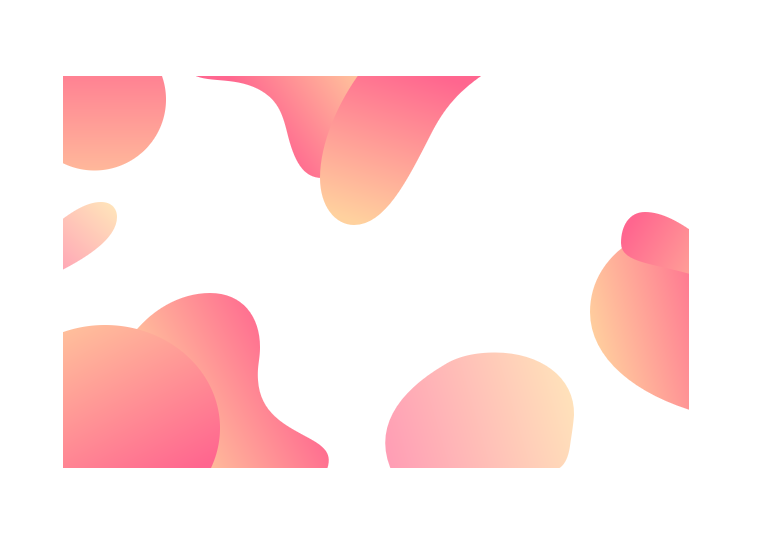
This background is drawn by a WebGL 1 fragment shader. Its source:

```glsl
precision highp float;
// Soft coral and peach blobs, cropped by a rectangular frame on white.
// Each blob is a closed path of cubic curves turned into a signed distance,
// then filled with a two-colour linear gradient and layered back to front.

uniform vec2 u_resolution;

const vec2 CANVAS = vec2(768.0, 534.0);   // layout units, y pointing down
const vec2 FRAME_MIN = vec2(63.0, 76.0);
const vec2 FRAME_MAX = vec2(689.0, 468.0);
const vec3 PAPER = vec3(1.0);
const vec3 PINK = vec3(1.0, 0.40, 0.56);
const vec3 PEACH = vec3(1.0, 0.82, 0.62);
const vec3 PALE_PINK = vec3(1.0, 0.62, 0.71);
const vec3 PALE_CREAM = vec3(1.0, 0.89, 0.73);
const int CURVE_STEPS = 16;

vec2 point;        // position being shaded
float pixel;       // size of one pixel in layout units
vec3 colour;       // layers painted so far
vec2 pen, origin;  // current and first point of the open path
float nearest;     // squared distance to the path
float side;        // -1 inside, +1 outside

// Path building
void begin(vec2 a) {
  pen = a;
  origin = a;
  nearest = 1e6;
  side = 1.0;
}

void line(vec2 b) {
  vec2 e = b - pen;
  vec2 w = point - pen;
  vec2 gap = w - e * clamp(dot(w, e) / max(dot(e, e), 1e-4), 0.0, 1.0);
  nearest = min(nearest, dot(gap, gap));
  // Even-odd rule: each edge crossed to the right flips the side
  if ((pen.y > point.y) != (b.y > point.y)) {
    if (w.x < e.x * w.y / e.y) side = -side;
  }
  pen = b;
}

void curve(vec2 b, vec2 c, vec2 d) {
  vec2 a = pen;
  for (int i = 1; i <= CURVE_STEPS; i++) {
    float t = float(i) / float(CURVE_STEPS);
    float s = 1.0 - t;
    line(s * s * s * a + 3.0 * s * t * (s * b + t * c) + t * t * t * d);
  }
}

// Layering
float coverage(float d) {
  return clamp(0.5 - d / pixel, 0.0, 1.0);
}

void paint(float d, vec3 first, vec3 last, vec2 from, vec2 to) {
  vec2 axis = to - from;
  float t = clamp(dot(point - from, axis) / dot(axis, axis), 0.0, 1.0);
  colour = mix(colour, mix(first, last, t), coverage(d));
}

float closePath() {
  line(origin);
  return side * sqrt(nearest);
}

float ellipse(vec2 centre, vec2 radii) {
  vec2 q = (point - centre) / radii;
  return (dot(q, q) - 1.0) / max(2.0 * length(q / radii), 1e-4);
}

void main() {
  vec2 uv = gl_FragCoord.xy / u_resolution;
  point = vec2(uv.x, 1.0 - uv.y) * CANVAS;
  pixel = CANVAS.y / u_resolution.y;
  colour = PAPER;

  // Top left disc
  paint(ellipse(vec2(94.5, 99.5), vec2(71.5, 71.0)), PINK, PEACH, vec2(95, 27), vec2(95, 215));

  // Top drips, back then front
  begin(vec2(190, 73));
  curve(vec2(206, 84), vec2(232, 76), vec2(258, 89));
  curve(vec2(277, 99), vec2(282, 112), vec2(287, 132));
  curve(vec2(294, 161), vec2(303, 178), vec2(322, 178));
  line(vec2(340, 170));
  line(vec2(375, 70));
  paint(closePath(), PINK, PEACH, vec2(270, 140), vec2(375, 70));

  begin(vec2(362, 70));
  curve(vec2(338, 102), vec2(320, 143), vec2(320, 178));
  curve(vec2(320, 206), vec2(335, 225), vec2(354, 225));
  curve(vec2(385, 225), vec2(407, 181), vec2(430, 136));
  curve(vec2(444, 108), vec2(459, 90), vec2(490, 70));
  paint(closePath(), PINK, PEACH, vec2(425, 72), vec2(375, 228));

  // Pale leaf on the left
  begin(vec2(50, 229));
  curve(vec2(68, 214), vec2(85, 202), vec2(101, 202));
  curve(vec2(112, 202), vec2(117, 209), vec2(117, 217));
  curve(vec2(117, 238), vec2(88, 258), vec2(50, 276));
  paint(closePath(), PALE_PINK, PALE_CREAM, vec2(50, 275), vec2(115, 208));

  // Bottom left wave and the disc over it
  begin(vec2(130, 338));
  curve(vec2(150, 310), vec2(180, 293), vec2(210, 293));
  curve(vec2(243, 293), vec2(260, 317), vec2(260, 347));
  curve(vec2(260, 360), vec2(257, 366), vec2(258, 380));
  curve(vec2(260, 413), vec2(285, 425), vec2(305, 436));
  curve(vec2(324, 446), vec2(334, 453), vec2(326, 472));
  line(vec2(130, 472));
  paint(closePath(), PEACH, PINK, vec2(109, 348), vec2(249, 275));
  paint(ellipse(vec2(105, 428), vec2(115, 103)), PEACH, PINK, vec2(49, 296), vec2(152, 492));

  // Pale pebble at the bottom
  begin(vec2(394, 476));
  curve(vec2(370, 430), vec2(398, 392), vec2(444, 365));
  curve(vec2(458, 356), vec2(476, 352.5), vec2(495, 352.5));
  curve(vec2(540, 352.5), vec2(575, 377), vec2(574, 415));
  curve(vec2(573, 428), vec2(571, 438), vec2(570, 446));
  curve(vec2(568, 459), vec2(564, 468), vec2(553, 471));
  paint(closePath(), PALE_PINK, PALE_CREAM, vec2(385, 445), vec2(575, 390));

  // Right-hand pair, large then small
  begin(vec2(640, 236));
  curve(vec2(605, 255), vec2(590, 283), vec2(590, 312));
  curve(vec2(590, 358), vec2(635, 395), vec2(700, 413));
  line(vec2(700, 236));
  paint(closePath(), PEACH, PINK, vec2(590, 340), vec2(725, 305));

  begin(vec2(700, 237));
  curve(vec2(680, 222), vec2(662, 212), vec2(645, 212));
  curve(vec2(629, 212), vec2(621, 226), vec2(621, 243));
  curve(vec2(621, 264), vec2(656, 263), vec2(700, 277));
  paint(closePath(), PINK, PEACH, vec2(632, 222), vec2(755, 300));

  // Crop to the frame
  vec2 outside = max(FRAME_MIN - point, point - FRAME_MAX);
  float frame = coverage(outside.x) * coverage(outside.y);
  gl_FragColor = vec4(mix(PAPER, colour, frame), 1.0);
}
```
